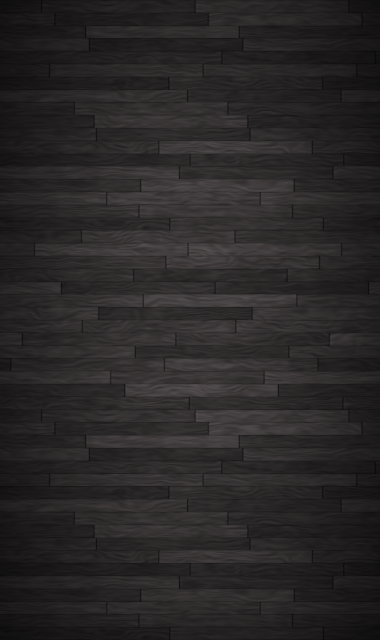
This texture is drawn by a Shadertoy shader. Its source:

```glsl
// Dark charcoal parquet: narrow staggered wood planks with fine grain and a soft vignette.
#define ROWS 50.0          // plank rows down the canvas
#define ROW_CYCLE 32.0     // rows before the plank layout repeats
#define ROW_WIDTH 29.69    // canvas width in row heights
#define PLANK_LENGTH 12.0  // in row heights
#define SEAM_WIDTH 0.03    // half width of the gaps, in row heights
#define ROW_GAP_DEPTH 0.17
#define JOINT_DEPTH 0.45
#define TONE_SPREAD 0.46   // brightness variation between planks
#define GRAIN_DEPTH 0.40
#define WOOD_COLOR vec3(0.236, 0.220, 0.223)
#define EDGE_LIGHT vec2(0.52, 0.62) // vignette level at side and top edges

const float PI = 3.14159265;

float hash(vec2 p) {
    return fract(sin(dot(p, vec2(127.1, 311.7))) * 43758.5453);
}

float noise(vec2 p) {
    vec2 cell = floor(p), f = fract(p);
    f = f * f * (3.0 - 2.0 * f);
    return mix(mix(hash(cell), hash(cell + vec2(1, 0)), f.x),
               mix(hash(cell + vec2(0, 1)), hash(cell + vec2(1, 1)), f.x), f.y);
}

// Signed grain relief: wavy growth rings mixed with straight fibres.
float woodGrain(vec2 p, vec2 plank) {
    float figure = hash(plank + 5.3);
    vec2 q = p + 60.0 * vec2(hash(plank + 1.7), hash(plank + 9.1));
    float warp = noise(q * vec2(0.34, 0.8)) + 0.3 * noise(q * vec2(1.0, 1.6));
    float rings = sin(2.0 * PI * (q.y * 2.0 + warp * mix(1.5, 4.5, figure)));
    float fibres = noise(q * vec2(0.7, 6.5) + vec2(0.0, warp * 4.0)) - 0.5;
    float pores = noise(q * vec2(1.8, 10.0) + vec2(0.0, warp * 6.0)) - 0.5;
    float patches = noise(q * vec2(0.3, 0.8)) - 0.5;
    return rings * mix(0.06, 0.18, figure) + fibres * 0.6 + pores * 0.6 + patches * 0.25;
}

// Antialiased gap coverage at a distance from its centre line.
float gap(float dist, float halfWidth, float blur) {
    return 1.0 - smoothstep(halfWidth - blur * 0.5, halfWidth + blur, dist);
}

void mainImage(out vec4 fragColor, in vec2 fragCoord) {
    vec2 uv = fragCoord / iResolution.xy;
    float blur = ROWS / iResolution.y;

    // Rows counted from the top; each one is shifted and wraps around sideways.
    float y = (1.0 - uv.y) * ROWS;
    float row = mod(floor(y), ROW_CYCLE);
    float v = fract(y);
    float shift = hash(vec2(row, 3.7)) * (ROW_WIDTH - PLANK_LENGTH);
    float x = mod(uv.x * ROW_WIDTH - shift, ROW_WIDTH);

    // One or two full planks; the remainder always runs across the side edges.
    float last = shift < ROW_WIDTH - 2.0 * PLANK_LENGTH ? 2.0 : 1.0;
    float index = min(floor(x / PLANK_LENGTH), last);
    vec2 plank = vec2(index, row);
    float start = index * PLANK_LENGTH;
    float end = index < last ? start + PLANK_LENGTH : ROW_WIDTH;

    // Plank tone and grain
    float tone = 1.0 + TONE_SPREAD * (hash(plank + 0.5) - 0.5);
    float light = tone * (1.0 + GRAIN_DEPTH * woodGrain(vec2(x - start, v), plank));

    // Gaps, with a faint lit edge beside the joints
    float jointDist = min(x - start, end - x);
    float rowDist = min(v, 1.0 - v);
    light += 0.04 * gap(abs(x - start - 0.16), SEAM_WIDTH, blur);
    light *= 1.0 - ROW_GAP_DEPTH * gap(rowDist, SEAM_WIDTH, blur);
    light *= 1.0 - JOINT_DEPTH * gap(jointDist, SEAM_WIDTH, blur);

    // Vignette, equal on opposite edges
    vec2 glow = mix(EDGE_LIGHT, vec2(1.0), sin(PI * uv));
    fragColor = vec4(WOOD_COLOR * light * glow.x * glow.y, 1.0);
}
```
